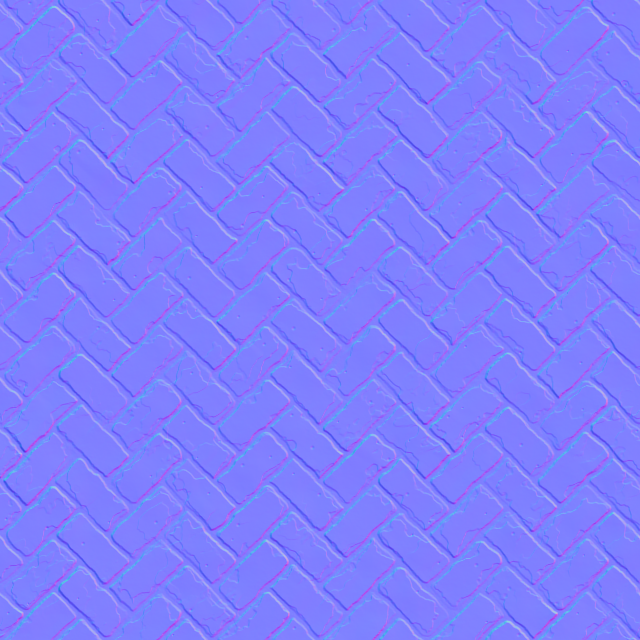
Give the GLSL for this texture map, as a Shadertoy shader.

```glsl
// Tangent-space normal map of worn herringbone brick paving, laid on the diagonal

float hash(vec2 p) {
    vec3 h = fract(p.xyx * 0.1031);
    h += dot(h, h.yzx + 33.33);
    return fract((h.x + h.y) * h.z);
}

float noise(vec2 p) {
    vec2 i = floor(p), f = fract(p);
    f = f * f * f * (f * (f * 6.0 - 15.0) + 10.0);
    return mix(mix(hash(i), hash(i + vec2(1, 0)), f.x),
               mix(hash(i + vec2(0, 1)), hash(i + vec2(1, 1)), f.x), f.y);
}

float fbm(vec2 p) {
    float sum = 0.0, amplitude = 0.533;
    for (int octave = 0; octave < 4; octave++) {
        sum += amplitude * noise(p);
        p = mat2(1.6, 1.2, -1.2, 1.6) * p + 17.3;
        amplitude *= 0.5;
    }
    return sum;
}

// Centre of the 2:1 brick that covers q; lying tells its direction
vec2 brickCentre(vec2 q, out bool lying) {
    vec2 cell = floor(q);
    float phase = floor(mod(cell.x - cell.y + 0.5, 4.0));
    lying = phase < 2.0;
    if (lying) return cell + vec2(1.0 - phase, 0.5);
    return cell + vec2(0.5, phase - 2.0);
}

float roundedBox(vec2 p, vec2 halfSize, float radius) {
    vec2 d = abs(p) - halfSize + radius;
    return length(max(d, 0.0)) + min(max(d.x, d.y), 0.0) - radius;
}

// Small round dents, at most one per grid cell
float pits(vec2 q) {
    vec2 cell = floor(q * 1.1);
    vec2 centre = 0.2 + 0.6 * vec2(hash(cell + 5.1), hash(cell + 9.7));
    float radius = mix(0.03, 0.075, hash(cell + 2.3));
    float dent = 1.0 - smoothstep(0.0, radius, length(fract(q * 1.1) - centre));
    return dent * step(0.55, hash(cell + 14.9));
}

// Relief height, measured in brick widths
float height(vec2 uv) {
    vec2 q = 12.0 * vec2(uv.x + uv.y, uv.y - uv.x) + vec2(-0.97, 0.03);
    vec2 ragged = q + 0.13 * (vec2(fbm(q * 2.6), fbm(q * 2.6 + 41.0)) - 0.5);

    bool lying;
    vec2 centre = brickCentre(ragged, lying);
    vec2 local = ragged - centre;
    if (!lying) local = local.yx;
    float seed = hash(centre * 2.0 + 71.0);
    float inset = -roundedBox(local, vec2(0.975, 0.475), mix(0.06, 0.2, seed));

    // Joint, partly filled with mortar
    float face = smoothstep(0.0, 0.075, inset);
    float h = 0.018 * face * mix(0.45, 1.3, noise(q * 1.3 + 8.0));

    // Flaked rims, different on each brick
    float flake = 0.9 * max(fbm(q * 1.5 + seed * 53.0) - 0.5, 0.0);
    h += 0.010 * face * smoothstep(flake, flake + 0.07, inset);

    // Slight tilt of each brick
    vec2 tilt = vec2(seed, hash(centre * 2.0 + 23.0)) - 0.5;
    h += 0.022 * face * dot(tilt, local);

    // Grain, coarser towards the joints
    float rim = exp(-7.0 * max(inset, 0.0));
    h += mix(0.0014, 0.007, rim) * fbm(q * 6.0 + 3.0);

    // Shallow ridges in patches
    float patches = smoothstep(0.5, 0.75, noise(q * 0.8 + 31.0));
    float ridge = fbm(q * vec2(1.2, 1.6) + 60.0) - 0.5;
    h += 0.005 * patches * smoothstep(-0.025, 0.025, ridge);

    return h - 0.010 * face * pits(q);
}

void mainImage(out vec4 fragColor, in vec2 fragCoord) {
    // Heights at the four pixel corners give a smoothed slope
    vec2 uv = fragCoord / iResolution.xy;
    vec2 texel = 1.0 / iResolution.xy;
    vec2 low = uv - 0.5 * texel, high = uv + 0.5 * texel;
    float bottomLeft = height(low), topRight = height(high);
    float bottomRight = height(vec2(high.x, low.y));
    float topLeft = height(vec2(low.x, high.y));

    vec2 rise = 0.5 * vec2(bottomRight + topRight - bottomLeft - topLeft,
                           topLeft + topRight - bottomLeft - bottomRight);
    vec2 slope = rise / (texel * 12.0 * sqrt(2.0));
    vec3 normal = normalize(vec3(-slope, 1.0));
    fragColor = vec4(0.5 + 0.5 * normal, 1.0);
}
```
